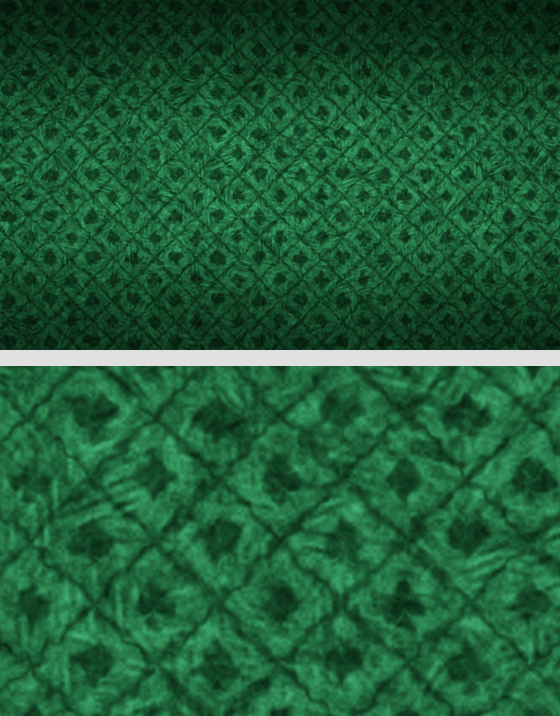
Top, the full canvas; bottom, a detail of the centre.
Give the GLSL for this texture, as a WebGL 1 fragment shader.

```glsl
precision highp float;
// Green card-table felt: a diagonal grid of dark lines with a card suit in each diamond.
// Suits are distance functions chosen by cell parity; crossed layers of stretched
// noise make the short fibres, which also fray the print, under a soft central light.

uniform vec2 u_resolution;

const float PERIOD = 0.1192;      // diamond width as a fraction of canvas height
const float SUIT_SIZE = 0.195;    // suit radius, in periods
const float LINE_HALF = 0.030;    // half width of the grid lines, in periods
const float EDGE = 0.038;         // softness of the print, in periods
const vec3 DEEP_TINT = vec3(0.20, 1.0, 0.48);
const vec3 PALE_TINT = vec3(0.45, 1.0, 0.73);

float hash(vec2 p) {
  vec3 q = fract(vec3(p.xyx) * 0.1031);
  q += dot(q, q.yzx + 33.33);
  return fract((q.x + q.y) * q.z);
}

float noise(vec2 p) {
  vec2 i = floor(p), f = fract(p);
  f = f * f * (3.0 - 2.0 * f);
  return mix(mix(hash(i), hash(i + vec2(1.0, 0.0)), f.x),
             mix(hash(i + vec2(0.0, 1.0)), hash(i + vec2(1.0, 1.0)), f.x), f.y);
}

vec2 rotate(vec2 p, float angle) {
  float c = cos(angle), s = sin(angle);
  return vec2(c * p.x - s * p.y, s * p.x + c * p.y);
}

// Short strands in patches of differing direction, averaging 0.5
float fibres(vec2 p) {
  float sum = 0.0, total = 0.0;
  for (int k = 0; k < 5; k++) {
    float layer = float(k);
    float patchy = noise(p * 26.0 + layer * 17.3);
    float weight = patchy * patchy * patchy + 0.01;
    vec2 strand = rotate(p, 0.25 + layer * 0.63) * vec2(48.0, 185.0);
    sum += weight * noise(strand + 200.0 + layer * 41.0);
    total += weight;
  }
  return sum / total;
}

// Suits, each about one unit in radius
float diamond(vec2 p) {
  return (abs(p.x) * 1.1 + abs(p.y) - 0.95) * 0.7;
}

float heart(vec2 p) {
  vec2 q = vec2(abs(p.x), p.y);
  float lobe = length(q - vec2(0.42, 0.3)) - 0.5;
  float point = max(dot(q - vec2(0.0, -0.9), vec2(0.74, -0.67)), q.y - 0.05);
  return min(lobe, point);
}

float stem(vec2 p) {
  return max(abs(p.x) - 0.1 + 0.35 * (p.y + 0.4), abs(p.y + 0.55) - 0.4);
}

float spade(vec2 p) {
  return min(heart(vec2(p.x, 0.1 - p.y)), stem(p));
}

float club(vec2 p) {
  vec2 q = vec2(abs(p.x), p.y);
  float leaves = min(length(q - vec2(0.0, 0.45)), length(q - vec2(0.44, -0.15))) - 0.42;
  return min(min(leaves, length(p) - 0.3), stem(p));
}

float suit(vec2 p, vec2 cell) {
  vec2 odd = mod(cell, 2.0);
  if (odd.x > 0.5) return odd.y > 0.5 ? diamond(p) : heart(p);
  return odd.y > 0.5 ? spade(p) : club(p);
}

// Darkness of the printed grid and suits; p is in periods from a crossing
float printInk(vec2 p) {
  vec2 diagonal = vec2(p.x + p.y, p.y - p.x);
  vec2 cell = floor(diagonal);
  vec2 f = diagonal - cell - 0.5;
  vec2 local = 0.5 * vec2(f.x - f.y, f.x + f.y);
  float mark = suit(local / SUIT_SIZE, cell) * SUIT_SIZE;
  float line = (0.5 - max(abs(f.x), abs(f.y))) * 0.7071 - LINE_HALF;
  float markInk = 1.0 - smoothstep(-EDGE, EDGE, mark);
  float lineInk = 1.0 - smoothstep(-EDGE, EDGE, line);
  return max(markInk, 0.9 * lineInk);
}

// Broad light: dim at the top and bottom, slightly dim at the sides
float tableLight(vec2 uv) {
  float top = mix(0.40, 1.0, smoothstep(0.0, 0.44, 1.0 - uv.y));
  float bottom = mix(0.52, 1.0, smoothstep(0.0, 0.38, uv.y));
  float side = 2.0 * uv.x - 1.0;
  return top * bottom * (1.0 - 0.14 * side * side);
}

void main() {
  vec2 uv = gl_FragCoord.xy / u_resolution;
  vec2 p = (gl_FragCoord.xy - 0.5 * u_resolution) / u_resolution.y;

  // Fibres fray the edges of the print
  vec2 fray = vec2(noise(p * 95.0 + 300.0), noise(p * 95.0 + 450.0)) - 0.5;
  float ink = printInk(p / PERIOD + fray * 0.09);

  // Strands, worn patches and fine grain
  float strand = fibres(p) - 0.5;
  float wear = noise(p * 14.0 + 80.0) - 0.5;
  float grain = noise(p * 310.0 + 600.0) - 0.5;
  float nap = 1.0 + 1.05 * strand + 0.14 * wear + 0.25 * grain;

  float tone = tableLight(uv) * (0.47 - 0.21 * ink) * nap;
  gl_FragColor = vec4(tone * mix(DEEP_TINT, PALE_TINT, tone), 1.0);
}
```
